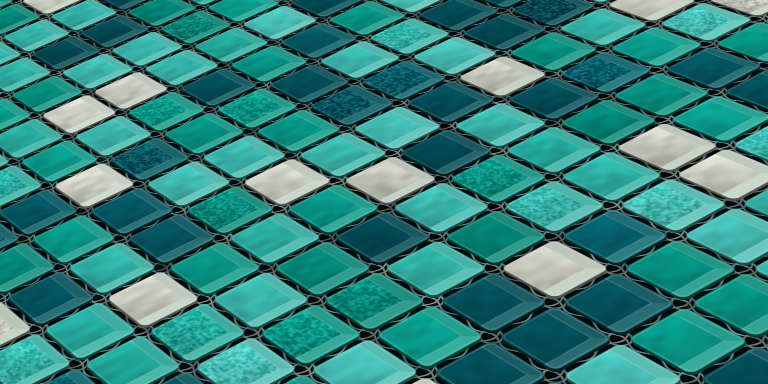
Reproduce this pattern procedurally as a WebGL 2 fragment shader.

```glsl
#version 300 es
precision highp float;
// Glossy teal and cream glass mosaic on a pale mesh, seen at a slant.

#define ORIGIN vec2(0.867, 0.458)    // canvas position of tile (0, 0)
#define AXIS_I vec2(0.1611, 0.0810)  // grid step up and to the right
#define AXIS_J vec2(0.0932, -0.0886) // grid step down and to the right
#define VANISH vec2(0.0122, -0.0355) // perspective along both axes
#define TILE_HALF 0.445
#define CORNER 0.10
#define THICKNESS vec2(-0.035, 0.045)
#define BEVEL 0.17
#define THREAD 0.014
#define CREAM_BLOCK 3.0              // one cream tile per block of this side

uniform vec2 u_resolution;
out vec4 fragColor;

float hash(vec2 p) {
  return fract(sin(dot(p, vec2(127.1, 311.7))) * 43758.5453);
}

float noise(vec2 p) {
  vec2 i = floor(p), f = fract(p);
  f = f * f * (3.0 - 2.0 * f);
  return mix(mix(hash(i), hash(i + vec2(1, 0)), f.x),
             mix(hash(i + vec2(0, 1)), hash(i + vec2(1, 1)), f.x), f.y);
}

float roundedSquare(vec2 p, float halfSize, float radius) {
  vec2 q = abs(p) - halfSize + radius;
  return length(max(q, 0.0)) + min(max(q.x, q.y), 0.0) - radius;
}

// Coverage of the region where d is negative
float fill(float d, float px) {
  return 1.0 - smoothstep(-0.5 * px, 0.5 * px, d);
}

// Inverse perspective: canvas to tile grid
vec2 toGrid(vec2 canvas) {
  mat2 axes = mat2(AXIS_I - VANISH.x * canvas, AXIS_J - VANISH.y * canvas);
  return inverse(axes) * (canvas - ORIGIN);
}

bool isCream(vec2 id) {
  vec2 block = floor((id + 0.5) / CREAM_BLOCK);
  vec2 pick = floor(CREAM_BLOCK * vec2(hash(block + 3.7), hash(block + 11.3)));
  return all(lessThan(abs(id - CREAM_BLOCK * block - pick), vec2(0.5)));
}

vec3 glassColor(vec2 id) {
  float kind = hash(id + 0.5), tint = hash(id + 19.1);
  if (isCream(id)) return vec3(0.77, 0.78, 0.73) + 0.06 * (tint - 0.5);
  if (kind < 0.28) return mix(vec3(0.01, 0.27, 0.31), vec3(0.02, 0.38, 0.43), tint);
  if (kind < 0.62) return mix(vec3(0.01, 0.50, 0.44), vec3(0.04, 0.61, 0.55), tint);
  return mix(vec3(0.12, 0.64, 0.59), vec3(0.28, 0.73, 0.70), tint);
}

// Black floor with looping mesh threads
vec3 meshColor(vec2 p, float px) {
  vec2 cross = fract(p) - 0.5;
  vec2 wave = 0.045 * cos(12.566 * p.yx);
  vec2 strands = abs(cross - wave);
  float ring = abs(length(cross) - 0.13);
  float d = min(ring, min(strands.x, strands.y)) - THREAD;
  float shine = 0.45 + 0.4 * noise(p * 7.0);
  return mix(vec3(0.015, 0.03, 0.035), vec3(0.62, 0.74, 0.73) * shine, fill(d, px));
}

// Clear glass top with its paler bevels, streaks and sparkle
vec3 faceColor(vec2 p, vec2 id, float d, float px) {
  vec2 f = p - id;
  vec3 base = glassColor(id);
  float light = dot(base, vec3(0.3, 0.5, 0.2));
  vec3 pale = mix(base, vec3(0.82, 0.95, 0.91), 0.12 + 0.28 * light);

  // Cloudy depth and a soft sheen across the inner face
  float cloud = noise(p * vec2(5.0, 9.0) + 31.0) - 0.5;
  vec3 color = base * (1.0 + 0.16 * cloud + 0.18 * (f.x - f.y));
  float glitter = step(0.84, hash(id + 5.9));
  color += glitter * 0.22 * (noise(p * 26.0) - 0.5);

  // Bevels on the two far sides, mitred at the corner
  float bevelEdge = TILE_HALF - BEVEL + 0.05 * (hash(id + 2.3) - 0.5);
  float inset = max(f.x, f.y) - bevelEdge;
  float lower = smoothstep(-px, px, f.y - f.x);
  vec3 bevel = mix(mix(base, pale, 0.65) * 0.96, pale, lower);
  color = mix(bevel, color, fill(inset, px));

  // Bright seam along the bevel and thin glints on the rim
  float seam = fill(abs(inset) - 0.009, px);
  float rim = fill(abs(d + 0.025) - 0.010, px);
  float glint = 0.3 + 0.5 * noise(p * 4.0 + 8.0);
  color = mix(color, vec3(0.80, 0.94, 0.90), (0.30 * seam + 0.32 * rim) * glint);
  return color;
}

void main() {
  vec2 canvas = gl_FragCoord.xy / u_resolution.y;
  vec2 p = toGrid(canvas);
  float px = 0.8 * length(fwidth(p));
  vec2 id = floor(p + 0.5);
  vec2 f = p - id;

  float top = roundedSquare(f, TILE_HALF, CORNER);
  float side = roundedSquare(f - THICKNESS, TILE_HALF, CORNER);

  vec3 color = meshColor(p, px);
  color = mix(color, glassColor(id) * 0.42, fill(side, px));
  color = mix(color, faceColor(p, id, top, px), fill(top, px));
  fragColor = vec4(clamp(color, 0.0, 1.0), 1.0);
}
```
